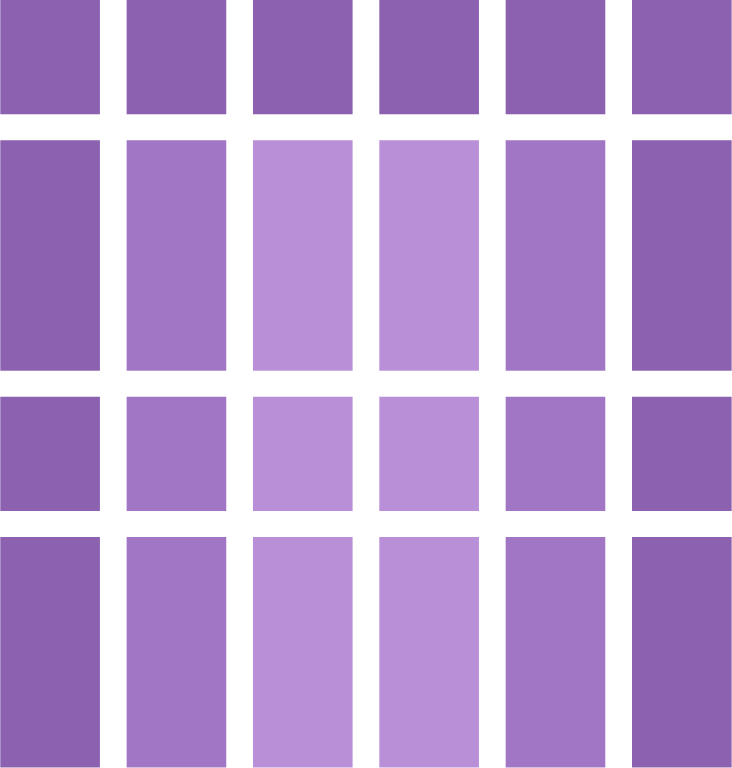
Write a Shadertoy shader that draws this pattern.

```glsl
// Draws a white lattice over purple tiles: mirrored column shades, tall and short rows.

// Layout as fractions of the canvas, from the lower left
const float COLUMN_START = 0.0004;
const float COLUMN_PITCH = 0.1726;
const float TILE_WIDTH = 0.1361;
const float ROW_START = 0.0007;
const float ROW_PERIOD = 0.5166;   // one tall row plus one short row
const float TALL_HEIGHT = 0.3001;
const float SHORT_OFFSET = 0.3339;
const float SHORT_HEIGHT = 0.1488;

const vec3 WHITE = vec3(1.0);
const vec3 DARK_PURPLE = vec3(0.545, 0.380, 0.690);
const vec3 MID_PURPLE = vec3(0.630, 0.463, 0.770);
const vec3 LIGHT_PURPLE = vec3(0.727, 0.560, 0.845);

// Smoothed coverage of the span [start, start + size]
float span(float x, float start, float size, float pixel) {
    float halfSize = 0.5 * size;
    float dist = abs(x - start - halfSize) - halfSize;
    return clamp(0.5 - dist / pixel, 0.0, 1.0);
}

// Shade grows lighter toward the middle pair of columns
vec3 columnShade(float column) {
    float ring = abs(column - 2.5);
    vec3 shade = ring < 1.0 ? LIGHT_PURPLE : MID_PURPLE;
    return ring > 2.0 ? DARK_PURPLE : shade;
}

void mainImage(out vec4 fragColor, in vec2 fragCoord) {
    vec2 pixel = 1.0 / iResolution.xy;
    vec2 uv = fragCoord * pixel;

    // Repeat columns and row pairs, with each cell centred on its tiles
    float gap = COLUMN_PITCH - TILE_WIDTH;
    float x = uv.x - COLUMN_START + 0.5 * gap;
    float column = floor(x / COLUMN_PITCH);
    float localX = x - column * COLUMN_PITCH - 0.5 * gap;

    float rowGap = SHORT_OFFSET - TALL_HEIGHT;
    float y = uv.y - ROW_START + 0.5 * rowGap;
    float rowPair = floor(y / ROW_PERIOD);
    float localY = y - rowPair * ROW_PERIOD - 0.5 * rowGap;

    // Tile coverage
    float across = span(localX, 0.0, TILE_WIDTH, pixel.x);
    float tall = span(localY, 0.0, TALL_HEIGHT, pixel.y);
    float shorter = span(localY, SHORT_OFFSET, SHORT_HEIGHT, pixel.y);
    float tile = across * max(tall, shorter);

    // The uppermost short row is dark throughout
    bool topRow = rowPair > 0.5 && localY > 0.5 * (TALL_HEIGHT + SHORT_OFFSET);
    vec3 shade = topRow ? DARK_PURPLE : columnShade(column);

    fragColor = vec4(mix(WHITE, shade, tile), 1.0);
}
```
